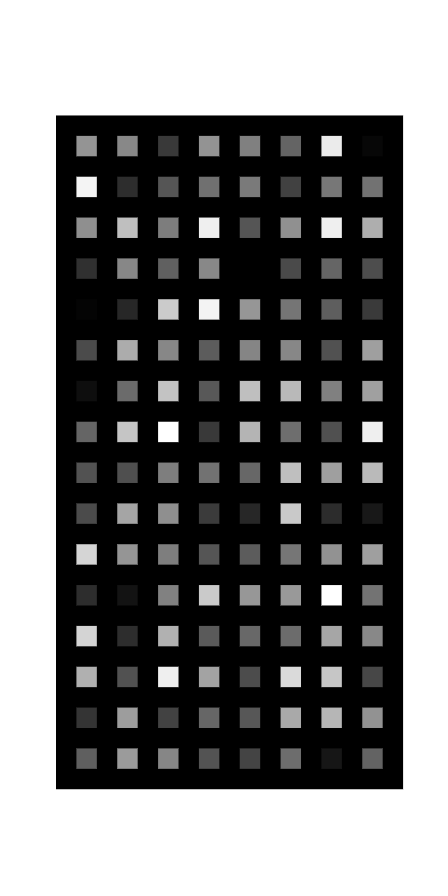
Reproduce this pattern procedurally as a Shadertoy shader.

```glsl
const vec2  GRID_COUNT   = vec2(8.0, 16.0);       // squares across and down
const float PITCH        = 0.09115;               // square spacing, in canvas widths
const vec2  PANEL_ORIGIN = vec2(0.125, 0.2383);   // lower-left panel corner, in canvas widths
const float SQUARE_SIDE  = 0.5;                   // in pitches
const float BORDER       = 0.5;                   // panel edge to first square, in pitches
const float TONE_MEAN    = 0.5;
const float TONE_SPREAD  = 0.85;
const vec2  NOISE_OFFSET = vec2(17.5, 41.5);      // samples midway between lattice points
const vec3  PAPER_COLOR  = vec3(1.0);
const vec3  PANEL_COLOR  = vec3(0.0);
const float TAU          = 6.28319;

float hash(vec2 p) {
    vec3 q = fract(p.xyx * vec3(0.1031, 0.1030, 0.0973));
    q += dot(q, q.yzx + 33.33);
    return fract((q.x + q.y) * q.z);
}

float gradientDot(vec2 corner, vec2 p) {
    float angle = TAU * hash(corner);
    return dot(vec2(cos(angle), sin(angle)), p - corner);
}

float gradientNoise(vec2 p) {
    vec2 i = floor(p);
    vec2 f = p - i;
    vec2 w = f * f * f * (f * (f * 6.0 - 15.0) + 10.0);
    float low  = mix(gradientDot(i, p), gradientDot(i + vec2(1, 0), p), w.x);
    float high = mix(gradientDot(i + vec2(0, 1), p), gradientDot(i + vec2(1, 1), p), w.x);
    return mix(low, high, w.y);
}

// Antialiased coverage of a centred box
float boxCoverage(vec2 p, vec2 halfSize, float pixel) {
    vec2 d = abs(p) - halfSize;
    return clamp(0.5 - max(d.x, d.y) / pixel, 0.0, 1.0);
}

void mainImage(out vec4 fragColor, in vec2 fragCoord) {
    // Panel space, measured in pitches
    vec2 p = (fragCoord / iResolution.x - PANEL_ORIGIN) / PITCH;
    float pixel = 1.0 / (iResolution.x * PITCH);

    // Panel
    vec2 panelSize = GRID_COUNT - 1.0 + SQUARE_SIDE + 2.0 * BORDER;
    float panel = boxCoverage(p - 0.5 * panelSize, 0.5 * panelSize, pixel);
    vec3 color = mix(PAPER_COLOR, PANEL_COLOR, panel);

    // Nearest square in the bounded grid
    vec2 grid = p - BORDER - 0.5 * SQUARE_SIDE + 0.5;
    vec2 cell = clamp(floor(grid), vec2(0.0), GRID_COUNT - 1.0);
    float square = boxCoverage(grid - cell - 0.5, vec2(0.5 * SQUARE_SIDE), pixel);

    // One grey tone per square
    float tone = TONE_MEAN + TONE_SPREAD * gradientNoise(cell + NOISE_OFFSET);
    color = mix(color, vec3(clamp(tone, 0.0, 1.0)), square);

    fragColor = vec4(color, 1.0);
}
```
